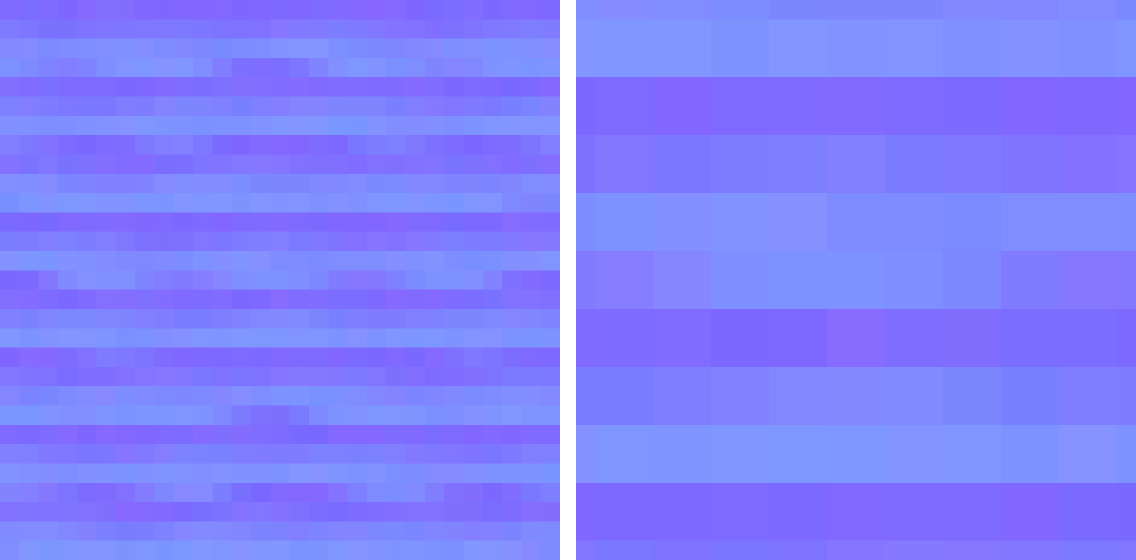
Left: the whole. Right: its middle third, enlarged.
Give the GLSL for this texture map, as a WebGL 1 fragment shader.

```glsl
precision highp float;

// Blocky normal map of overlapping horizontal slats on a 29 by 29 grid.
// Eight skewed waves run down the canvas; layered sines bend their phase,
// and a small hash varies the tint of each cell.

uniform vec2 u_resolution;

const float CELLS = 29.0;
const float TAU = 6.2831853;

float hash(vec2 p) {
  return fract(sin(dot(p, vec2(12.99, 78.23))) * 4375.85);
}

// Phase shift, in waves, that makes the slats wander sideways.
float warp(float x, float row) {
  float bend = 0.03 * cos(2.0 * TAU * x);
  bend -= 0.04 * cos(TAU * x) * cos(TAU * (row - 5.0) / 16.5);
  bend += 0.06 * cos(TAU * (3.0 * x + 0.22 * row - 0.05));
  return bend;
}

// Slow rise and quick fall of the slope across one slat.
float slatSlope(float phase) {
  float t = fract(phase);
  return smoothstep(-0.05, 0.7, t) * (1.0 - smoothstep(0.72, 0.92, t));
}

vec3 cellColor(vec2 uv) {
  vec2 cell = clamp(floor(uv * CELLS), 0.0, CELLS - 1.0);
  float row = CELLS - 1.0 - cell.y; // counted from the top
  float x = (cell.x + 0.5) / CELLS;

  float phase = row * 8.0 / CELLS - 0.05 + warp(x, row);
  float green = mix(0.41, 0.585, slatSlope(phase));
  green += 0.018 * (hash(cell) - 0.5);

  // Sideways tilt: a soft drift along the row plus cell jitter.
  float red = 0.5 + 0.012 * sin(TAU * (4.0 * x + hash(vec2(row, 3.0))));
  red += 0.035 * (hash(cell + 41.0) - 0.5);
  return vec3(red, green, 1.0);
}

void main() {
  // Four samples per pixel smooth the cell borders.
  vec3 color = vec3(0.0);
  for (int j = 0; j < 2; j++) {
    for (int i = 0; i < 2; i++) {
      vec2 offset = (vec2(float(i), float(j)) - 0.5) * 0.5;
      color += cellColor((gl_FragCoord.xy + offset) / u_resolution);
    }
  }
  gl_FragColor = vec4(color * 0.25, 1.0);
}
```
